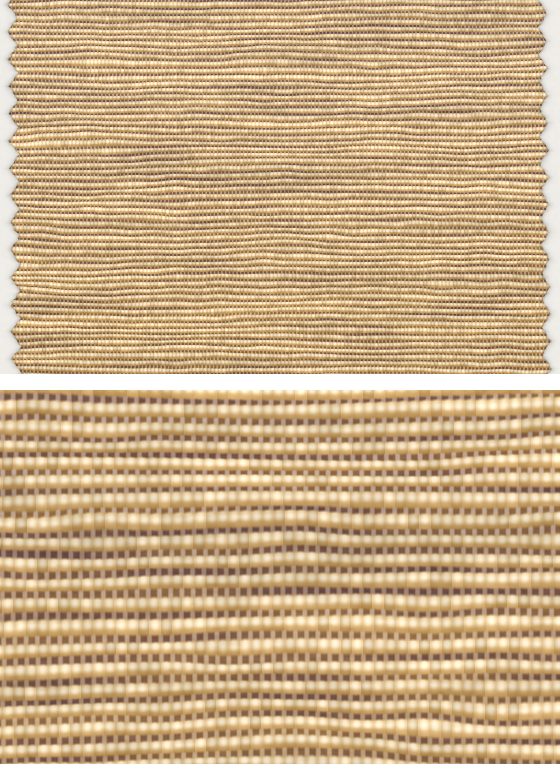
Top, the full canvas; bottom, a detail of the centre.
Reproduce this texture procedurally as a Shadertoy shader.

```glsl
// Swatch of ribbed straw-coloured cloth with pinked zigzag sides on off-white paper.

float hash(vec2 p) {
    p = fract(p * vec2(0.1031, 0.1147));
    p += dot(p, p.yx + 33.33);
    return fract((p.x + p.y) * p.x * 17.31);
}

float noise(vec2 p) {
    vec2 i = floor(p), f = fract(p);
    f = f * f * (3.0 - 2.0 * f);
    return mix(mix(hash(i), hash(i + vec2(1, 0)), f.x),
               mix(hash(i + vec2(0, 1)), hash(i + vec2(1, 1)), f.x), f.y);
}

// Triangle wave: 1 at the tooth tips, 0 in the notches.
float tooth(float y) {
    return abs(fract(y / 0.073) - 0.5) * 2.0;
}

vec3 weave(vec2 p) {
    // 56 ribs down, gently wavering
    float row = p.y * 56.0 + 0.8 * (noise(p * vec2(4.0, 14.0)) - 0.5)
              + 0.25 * (noise(p * vec2(17.0, 40.0)) - 0.5);
    float rib = floor(row), v = fract(row) - 0.5;

    // 150 warp threads across, each with its own tone
    float column = p.x * 100.0 + 0.3 * hash(vec2(rib, 5.0));
    float bead = 0.5 + 0.5 * cos(6.2832 * column);
    float tone = hash(vec2(floor(column + 0.5), rib + 9.0)) - 0.5;

    // Slubs swell and thin each rib along its length
    float slub = noise(vec2(p.x * 7.0, rib * 7.3));
    float halfWidth = 0.25 + 0.12 * slub + 0.05 * hash(vec2(rib, 2.0)) + 0.03 * bead;
    float cover = 1.0 - smoothstep(halfWidth - 0.09, halfWidth + 0.09, abs(v));

    // Rounded rib, lit from above
    float lit = smoothstep(-0.38, 0.12, v) * (0.55 + 0.45 * bead);
    vec3 thread = mix(vec3(0.72, 0.56, 0.33), vec3(0.91, 0.80, 0.60), lit);
    float shine = smoothstep(-0.18, 0.1, v) * (1.0 - smoothstep(0.12, 0.4, v));
    thread = mix(thread, vec3(0.96, 0.91, 0.82), shine * (0.35 + 0.6 * bead));
    thread += 0.11 * tone + 0.08 * (slub - 0.5);

    // Shaded gap with pale weft stitches showing between the warps
    float gap = floor(row + 0.5);
    float depth = noise(vec2(p.x * 9.0, gap * 5.1 + 40.0));
    vec3 shadow = mix(vec3(0.58, 0.43, 0.26), vec3(0.40, 0.28, 0.26), depth);
    float stitch = 0.5 + 0.5 * cos(6.2832 * (p.x * 100.0 + 0.5 + 0.3 * hash(vec2(gap, 8.0))));
    vec3 lilac = mix(vec3(0.80, 0.68, 0.50), vec3(0.78, 0.70, 0.70), smoothstep(0.1, 0.9, p.y));
    shadow = mix(shadow, lilac, smoothstep(0.3, 0.95, stitch) * (0.95 - 0.4 * depth));

    vec3 cloth = mix(shadow, thread, cover);
    // Long streaks and fine fibre grain
    cloth *= 0.96 + 0.10 * noise(vec2(p.x * 2.5, p.y * 30.0));
    return cloth + 0.05 * (noise(p * vec2(150.0, 300.0)) - 0.5);
}

void mainImage(out vec4 fragColor, in vec2 fragCoord) {
    vec2 p = fragCoord / iResolution.y;
    p.x += 0.5 * (1.5 - iResolution.x / iResolution.y);

    // Pinked sides, leaning slightly left towards the top
    float fray = 0.006 * (noise(p * vec2(60.0, 112.0)) - 0.5);
    float left = 0.058 - 0.025 * tooth(p.y - 0.039) - 0.011 * p.y;
    float right = 1.453 + 0.022 * tooth(p.y - 0.014) - 0.013 * p.y;
    float inside = min(p.x - left, right - p.x) + fray;

    // Paper with a soft contact shadow
    vec3 paper = vec3(0.94, 0.93, 0.91) + 0.012 * (noise(p * 90.0) - 0.5);
    paper *= 1.0 - 0.22 * exp(min(inside, 0.0) * 160.0);

    float edge = 0.8 / iResolution.y;
    vec3 cloth = weave(p) * mix(0.84, 1.0, smoothstep(0.0, 0.008, inside));
    vec3 color = mix(paper, cloth, smoothstep(-edge, edge, inside));
    fragColor = vec4(clamp(color, 0.0, 1.0), 1.0);
}
```
